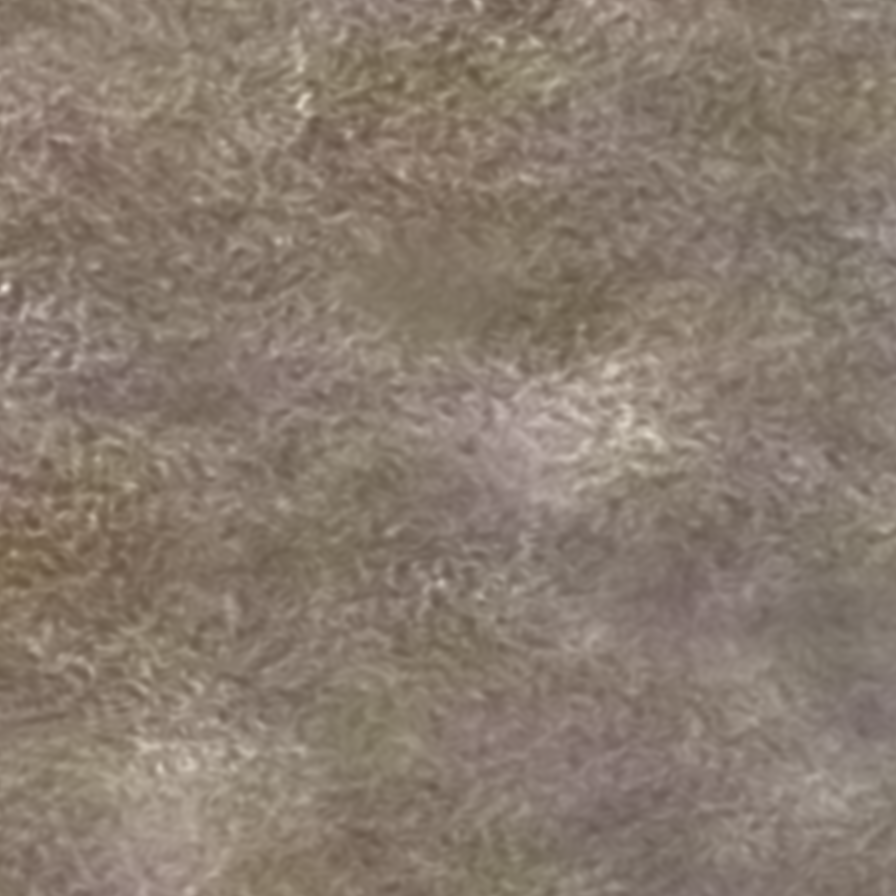
Give the GLSL for this texture, as a three.js fragment shader.

```glsl
varying vec2 vUv;

vec3 hash3(vec2 cell) {
  vec3 p = fract(cell.xyx * vec3(0.1031, 0.1030, 0.0973));
  p += dot(p, p.yxz + 33.33);
  return fract((p.xxy + p.yzz) * p.zyx);
}

// Cellular noise: one soft, randomly turned ripple per cell
float ripples(vec2 p, float wave) {
  float sum = 0.0;
  for (int j = -1; j <= 1; j++) {
    for (int i = -1; i <= 1; i++) {
      vec2 cell = floor(p) + vec2(float(i), float(j));
      vec3 rnd = hash3(cell + 61.0);
      vec2 offset = p - cell - rnd.xy;
      float falloff = max(0.0, 1.0 - dot(offset, offset));
      float angle = 6.2832 * rnd.z;
      float phase = 6.2832 * fract(rnd.z * 57.0);
      float along = dot(offset, vec2(cos(angle), sin(angle)));
      sum += falloff * falloff * falloff * cos(wave * along + phase);
    }
  }
  return sum;
}

float glow(vec2 p, vec2 center, vec2 radius) {
  vec2 d = (p - center) / radius;
  return exp(-dot(d, d));
}

void main() {
  vec2 uv = vUv;
  vec2 warped = uv + 0.012 * sin(uv.yx * vec2(23.0, 17.0) + vec2(1.0, 4.0));

  // Broad strata and pale worn patches
  float strata = -cos(6.2832 * (warped.y - 0.73) / 0.37);
  float tone = 0.018 * strata;
  tone += 0.08 * glow(warped, vec2(0.66, 0.53), vec2(0.15, 0.09));
  tone += 0.09 * glow(warped, vec2(0.19, 0.08), vec2(0.19, 0.13));

  // Mottling, stretched sideways
  tone += 0.038 * ripples(warped * vec2(5.0, 9.0), 1.0);
  tone += 0.045 * ripples(warped * vec2(12.0, 19.0) + 7.0, 2.0);

  // Fine grain, calmer toward the lower right
  float roughness = 1.0 + 0.45 * ripples(uv * vec2(6.0, 9.0) + 31.0, 0.0);
  roughness *= 1.05 - 0.4 * smoothstep(0.5, 1.4, uv.x + 1.0 - uv.y);
  float grain = 0.078 * ripples(warped * vec2(40.0, 48.0) + 13.0, 4.5);
  grain += 0.04 * ripples(uv * vec2(72.0, 82.0) + 5.0, 4.5);
  tone += grain * max(roughness, 0.35);
  tone += 1.5 * tone * tone;

  // Brown earth drifting between warm, olive and mauve
  vec3 color = vec3(0.530, 0.476, 0.429) + tone * vec3(1.0, 1.03, 1.03);
  float warmth = 0.5 - uv.x + 0.8 * ripples(uv * vec2(4.0, 6.0) + 19.0, 0.0);
  float mauve = ripples(uv * vec2(7.0, 10.0) + 43.0, 1.0);
  color += warmth * vec3(0.012, 0.0, -0.014);
  color += mauve * vec3(0.005, -0.005, 0.018);
  gl_FragColor = vec4(clamp(color, 0.0, 1.0), 1.0);
}
```
